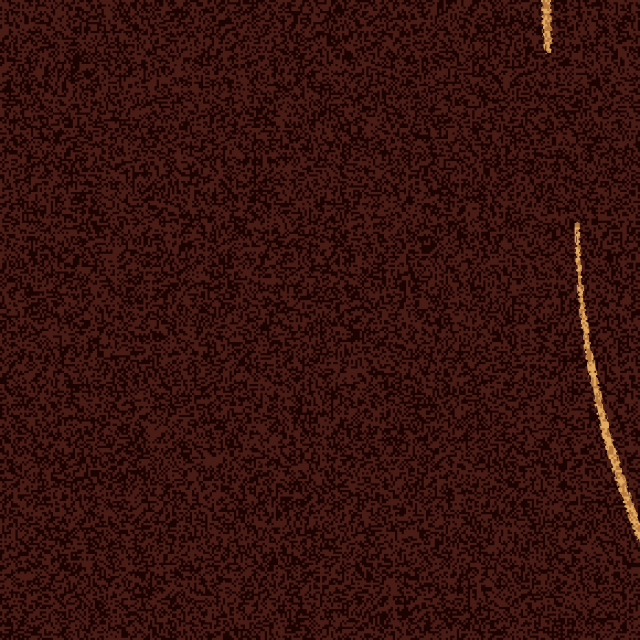
Give the GLSL for this texture, as a WebGL 2 fragment shader.

```glsl
#version 300 es
precision highp float;
// Fine two-tone maroon grain crossed by two rough, tapering golden strokes.

uniform vec2 u_resolution;
out vec4 fragColor;

const float GRAIN_CELLS = 290.0;
const float LIGHT_SHARE = 0.54;
const vec3 DARK_MAROON = vec3(0.105, 0.010, 0.005);
const vec3 LIGHT_MAROON = vec3(0.290, 0.108, 0.088);
const vec3 DARK_GOLD = vec3(0.66, 0.40, 0.19);
const vec3 LIGHT_GOLD = vec3(0.88, 0.67, 0.38);

float hash(vec2 p) {
    vec3 q = fract(p.xyx * 0.1031);
    q += dot(q, q.yzx + 33.33);
    return fract((q.x + q.y) * q.z);
}

// One square grain: 1 when light, 0 when dark
float grainCell(vec2 cell, float lightShare) {
    return step(hash(cell), lightShare);
}

// Square grains with borders blended over one pixel footprint
float grain(vec2 p, float footprint, float lightShare) {
    vec2 q = p - 0.5;
    vec2 cell = floor(q);
    vec2 blend = clamp((fract(q) - 0.5) / min(footprint, 1.0) + 0.5, 0.0, 1.0);
    float low = mix(grainCell(cell, lightShare),
                    grainCell(cell + vec2(1.0, 0.0), lightShare), blend.x);
    float high = mix(grainCell(cell + vec2(0.0, 1.0), lightShare),
                     grainCell(cell + vec2(1.0, 1.0), lightShare), blend.x);
    return mix(low, high, blend.y);
}

// Coverage of a stroke hanging from its tip along a parabola;
// bend = (slope, curvature), width = (at the tip, far end), drop = tapered length
float stroke(vec2 uv, vec2 tip, vec2 bend, vec2 width, float drop,
             float rough, float edge) {
    float along = (tip.y - uv.y) * sign(drop);
    float centre = tip.x + along * (bend.x + bend.y * along);
    float slope = bend.x + 2.0 * bend.y * along;
    float across = abs(uv.x - centre) / sqrt(1.0 + slope * slope);
    float halfWidth = mix(width.x, width.y, clamp(along / abs(drop), 0.0, 1.0));
    float side = smoothstep(-edge, edge, halfWidth + rough - across);
    return side * smoothstep(-edge, edge, along + rough);
}

void main() {
    float size = min(u_resolution.x, u_resolution.y);
    vec2 uv = gl_FragCoord.xy / size;
    float pixel = 1.0 / size;

    // Maroon ground
    vec2 gridPos = uv * GRAIN_CELLS;
    float footprint = GRAIN_CELLS * pixel;
    float tone = grain(gridPos, footprint, LIGHT_SHARE);
    vec3 color = mix(DARK_MAROON, LIGHT_MAROON, tone);

    // Golden strokes, frayed by a second layer of grain
    float fray = grain(gridPos + 517.0, footprint, 0.5);
    float rough = (fray - 0.5) * 0.003;
    float longStroke = stroke(uv, vec2(0.902, 0.655), vec2(0.005, 0.400),
                              vec2(0.0025, 0.0065), 0.35, rough, pixel);
    float shortStroke = stroke(uv, vec2(0.856, 0.918), vec2(-0.035, 0.0),
                               vec2(0.0035, 0.0065), -0.02, rough, pixel);
    vec3 gold = mix(DARK_GOLD, LIGHT_GOLD, 0.25 + 0.75 * tone);
    color = mix(color, gold, max(longStroke, shortStroke));

    fragColor = vec4(color, 1.0);
}
```
